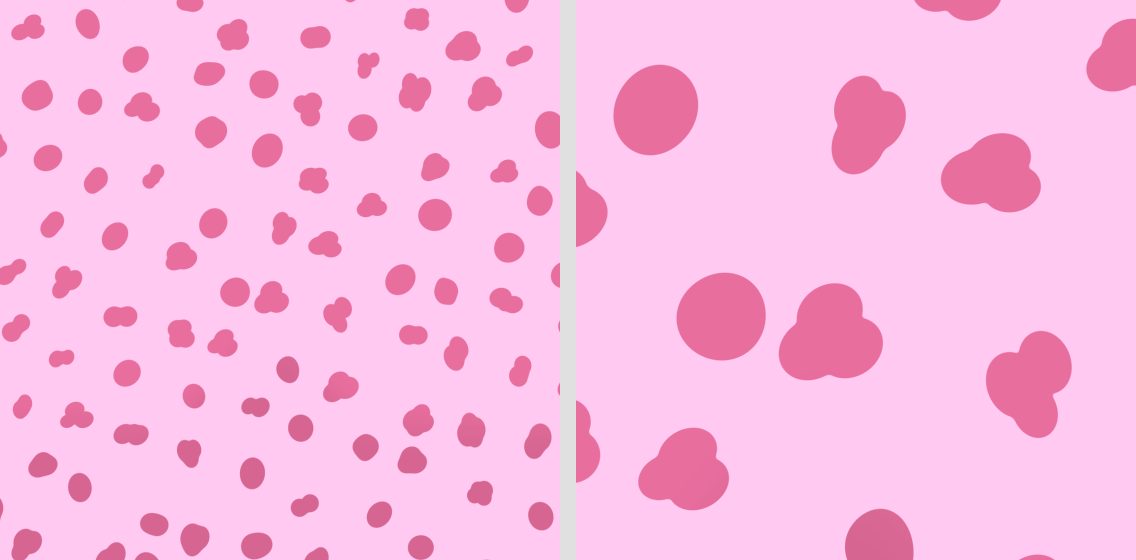
Left, the full canvas; right, a detail of the centre.
A WebGL 2 fragment shader for this pattern:

```glsl
#version 300 es
precision highp float;
// Scattered pink lobed spots on a pale pink ground, shaded darker along the bottom.

#define CELLS 9.1         // spots per canvas height
#define GRID_TURN 0.33    // rotation of the hidden grid, radians
#define JITTER 0.44       // random shift of each spot, in cells
#define RADIUS_MIN 0.175  // spot radius range, in cells
#define RADIUS_MAX 0.255
#define SPREAD_MIN 0.08   // lobe offset range, in spot radii
#define SPREAD_MAX 0.62
#define EDGE_PIXELS 0.8   // half width of the smoothed edge

uniform vec2 u_resolution;
out vec4 fragColor;

const float TAU = 6.2831853;
const vec3 GROUND = vec3(1.00, 0.79, 0.945);
const vec3 SPOT_LIGHT = vec3(0.91, 0.43, 0.62);
const vec3 SPOT_DARK = vec3(0.84, 0.40, 0.57);

// Four random values in 0..1 from a cell and a seed.
vec4 hash4(vec2 cell, float seed) {
    vec4 q = fract(vec4(cell.xyx, seed) * vec4(0.1031, 0.1030, 0.0973, 0.1099));
    q += dot(q, q.wzxy + 33.33);
    return fract((q.xxyz + q.yzzw) * q.zywx);
}

float smoothMin(float a, float b, float k) {
    float h = max(k - abs(a - b), 0.0) / k;
    return min(a, b) - 0.25 * k * h * h;
}

mat2 rotation(float angle) {
    float c = cos(angle), s = sin(angle);
    return mat2(c, s, -s, c);
}

// Distance to one spot: a core joined with two to four lobes around it.
float spotDistance(vec2 p, vec2 cell) {
    vec4 form = hash4(cell, 3.7);
    vec4 pose = hash4(cell, 8.3);
    float radius = mix(RADIUS_MIN, RADIUS_MAX, form.x);
    float spread = mix(SPREAD_MIN, SPREAD_MAX, form.y);
    float lobes = 2.0 + floor(form.z * 2.7);
    float blend = mix(0.10, 0.022, smoothstep(0.15, 0.5, spread));

    // Slight stretch along a mostly upright axis.
    float stretch = mix(1.0, 1.16, form.w);
    p = rotation((pose.x - 0.4) * 1.8) * p * vec2(1.0, 1.0);
    p *= vec2(stretch, 1.0 / stretch);

    float d = length(p) - 0.55 * radius;
    for (float i = 0.0; i < lobes; i++) {
        vec4 lobe = hash4(cell, 12.1 + 5.3 * i);
        float angle = TAU * (i + 0.25 + 0.4 * (lobe.x - 0.5)) / lobes;
        vec2 offset = radius * spread * mix(0.8, 1.15, lobe.y) * vec2(cos(angle), sin(angle));
        float size = radius * (1.02 - 0.6 * spread) * mix(0.87, 1.13, lobe.z);
        d = smoothMin(d, length(p - offset) - size, blend);
    }
    return d;
}

// Nearest spot on a jittered grid with staggered rows.
float spotField(vec2 p) {
    vec2 base = floor(p);
    float d = 1.0;
    for (int y = -1; y <= 1; y++) {
        for (int x = -2; x <= 1; x++) {
            vec2 cell = base + vec2(x, y);
            vec2 shift = (hash4(cell, 1.9).xy - 0.5) * JITTER;
            vec2 center = cell + 0.5 + vec2(0.5 * mod(cell.y, 2.0), 0.0) + shift;
            d = min(d, spotDistance(p - center, cell));
        }
    }
    return d;
}

// Shadow rising from the bottom, with a hump near the middle.
float shadowAmount(vec2 uv) {
    float hump = (uv.x - 0.48) / 0.11;
    float top = 0.235 + 0.16 * exp(-hump * hump);
    return 1.0 - smoothstep(top - 0.05, top + 0.06, uv.y);
}

void main() {
    vec2 uv = gl_FragCoord.xy / u_resolution.y;
    vec2 p = rotation(GRID_TURN) * uv * CELLS + 40.0;
    float edge = EDGE_PIXELS * CELLS / u_resolution.y;
    float coverage = 1.0 - smoothstep(-edge, edge, spotField(p));
    vec3 spot = mix(SPOT_LIGHT, SPOT_DARK, shadowAmount(uv));
    fragColor = vec4(mix(GROUND, spot, coverage), 1.0);
}
```
